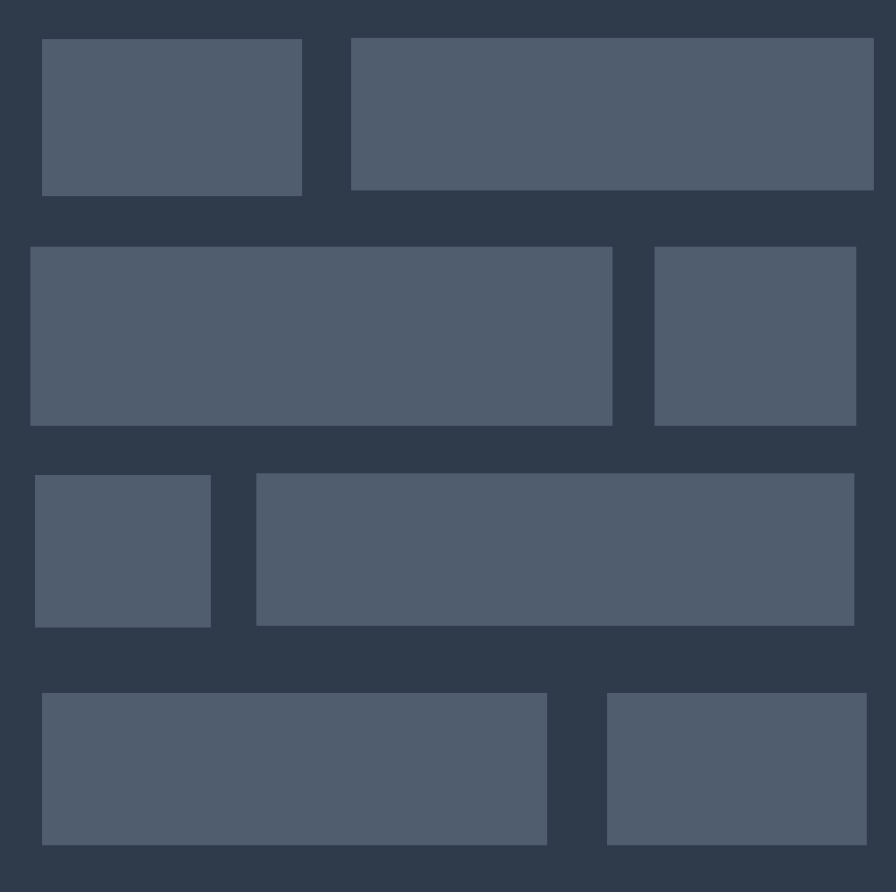
A Shadertoy shader for this pattern:

```glsl
// Flat slate brick wall: four courses of one long and one short block with wide uneven joints.

const vec3 MORTAR_COLOR = vec3(0.183, 0.228, 0.290);
const vec3 BRICK_COLOR  = vec3(0.315, 0.364, 0.434);
const int COURSES = 4;

// Horizontal edges per course, bottom up: left brick (start, end), right brick (start, end)
const vec4 BRICK_X[COURSES] = vec4[COURSES](
    vec4(0.0469, 0.6107, 0.6775, 0.9674),
    vec4(0.0391, 0.2353, 0.2861, 0.9535),
    vec4(0.0339, 0.6836, 0.7305, 0.9557),
    vec4(0.0469, 0.3372, 0.3919, 0.9753));

// Vertical edges per course, bottom up: left brick (bottom, top), right brick (bottom, top)
const vec4 BRICK_Y[COURSES] = vec4[COURSES](
    vec4(0.0524, 0.2232, 0.0524, 0.2232),
    vec4(0.2965, 0.4675, 0.2984, 0.4694),
    vec4(0.5226, 0.7234, 0.5226, 0.7234),
    vec4(0.7801, 0.9562, 0.7866, 0.9575));

// Antialiased coverage of an axis-aligned box
float boxCoverage(vec2 p, vec2 low, vec2 high, vec2 pixel) {
    vec2 inside = min(p - low, high - p);
    vec2 coverage = clamp(inside / pixel + 0.5, 0.0, 1.0);
    return coverage.x * coverage.y;
}

void mainImage(out vec4 fragColor, in vec2 fragCoord) {
    vec2 uv = fragCoord / iResolution.xy;
    vec2 pixel = 1.0 / iResolution.xy;

    // Course under this point
    int course = clamp(int(floor(uv.y * float(COURSES))), 0, COURSES - 1);
    vec4 xEdges = BRICK_X[course];
    vec4 yEdges = BRICK_Y[course];

    // Side of the upright joint
    bool rightSide = uv.x > 0.5 * (xEdges.y + xEdges.z);
    vec2 spanX = rightSide ? xEdges.zw : xEdges.xy;
    vec2 spanY = rightSide ? yEdges.zw : yEdges.xy;

    float brick = boxCoverage(uv, vec2(spanX.x, spanY.x), vec2(spanX.y, spanY.y), pixel);
    fragColor = vec4(mix(MORTAR_COLOR, BRICK_COLOR, brick), 1.0);
}
```
